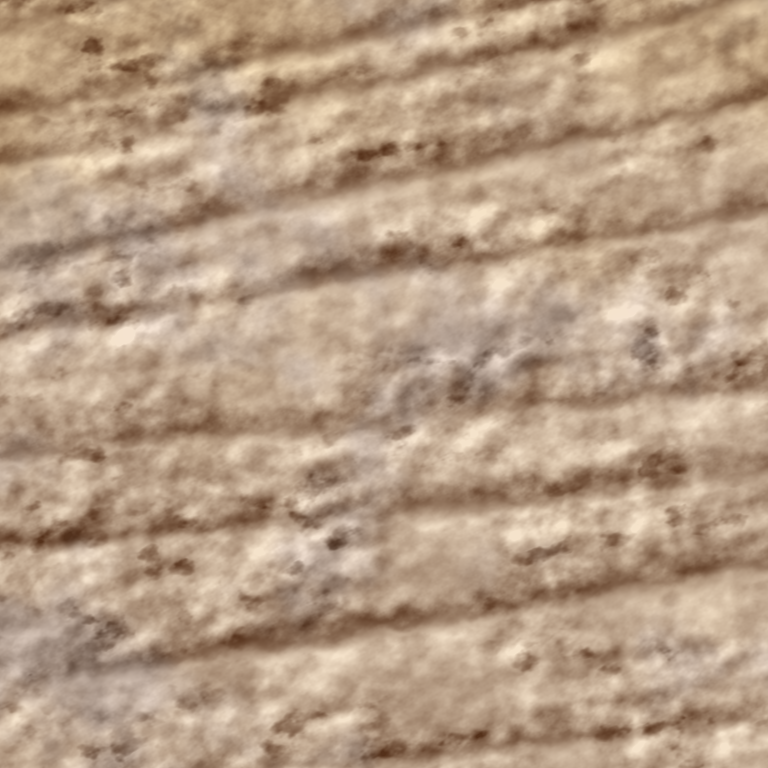
Give the GLSL for this texture, as a Shadertoy shader.

```glsl
// Weathered layered sandstone: nine slanted grooves split the face into uneven
// beds. Each bed darkens softly down to its ragged groove, above a pale lip;
// layered value noise adds grain, embossed chips, pits and mineral tints.

const float PI = 3.14159265;
const int GROOVES = 9;
const vec3 DARK_STONE = vec3(0.44, 0.315, 0.225);
const vec3 PALE_STONE = vec3(0.89, 0.82, 0.725);
const vec3 LILAC_TINT = vec3(1.04, 0.98, 0.98);
const vec3 OCHRE_TINT = vec3(1.02, 0.985, 0.9);

float hash(vec2 p) {
    return fract(sin(dot(p, vec2(127.1, 311.7))) * 43758.5453);
}

float noise(vec2 p) {
    vec2 cell = floor(p);
    vec2 f = fract(p);
    f = f * f * (3.0 - 2.0 * f);
    float low = mix(hash(cell), hash(cell + vec2(1.0, 0.0)), f.x);
    float high = mix(hash(cell + vec2(0.0, 1.0)), hash(cell + 1.0), f.x);
    return mix(low, high, f.y);
}

float fbm(vec2 p) {
    float sum = 0.0;
    float weight = 0.5;
    for (int i = 0; i < 4; i++) {
        sum += weight * noise(p);
        p = mat2(1.6, 1.2, -1.2, 1.6) * p + 7.3;
        weight *= 0.5;
    }
    return sum / 0.9375;
}

// Height of groove i at x: uneven spacing, fanning slope, slight wobble
float grooveHeight(float i, float x) {
    float start = -0.05 + 0.125 * i + 0.1 * sin(PI * i / 8.0) + 0.014 * cos(PI * i);
    float slope = 0.16 - 0.07 * sin(1.05 * abs(min(i, 6.0) - 1.0));
    float wobble = 0.012 * (noise(vec2(x * 5.0, i * 9.7)) - 0.5);
    return start + slope * x + wobble;
}

// Shade of one groove at height d above it: x is darkness, y is the pale lip
vec2 grooveShade(float d, float softness) {
    float above = smoothstep(-0.02, 0.008, d);
    float core = exp(-pow((d - 0.006) / 0.019, 2.0));
    float fade = exp(-max(d, 0.0) / softness);
    float lip = (1.0 - above) * exp(min(d + 0.012, 0.0) / 0.03);
    return vec2(above * (0.36 * fade + 0.42 * core), lip);
}

// Light falling across a bumpy surface from the upper left
float relief(vec2 p, vec2 lightStep) {
    return fbm(p + lightStep) - fbm(p - lightStep);
}

// Ragged small hollows, gathered inside patches
float pits(vec2 p, float patchMask) {
    return smoothstep(0.6, 0.82, fbm(p)) * patchMask;
}

// Faint broken vertical joints at quarter widths
float joints(vec2 uv) {
    float sum = 0.0;
    for (int i = 1; i < 4; i++) {
        float k = float(i);
        float sway = 0.012 * (noise(vec2(uv.y * 12.0, k * 3.7)) - 0.5);
        float d = (uv.x - 0.25 * k - sway) / 0.012;
        sum += exp(-d * d) * smoothstep(0.45, 0.8, noise(vec2(k * 8.1, uv.y * 7.0)));
    }
    return sum;
}

void mainImage(out vec4 fragColor, in vec2 fragCoord) {
    vec2 uv = fragCoord / iResolution.xy;
    vec2 bed = vec2(uv.x, uv.y - 0.16 * uv.x);   // follows the layering

    // Stone surface
    float blotch = fbm(bed * vec2(10.0, 15.0) + 2.0) - 0.5;
    float grain = fbm(bed * vec2(40.0, 48.0)) - 0.5;
    float rough = smoothstep(0.25, 0.7, fbm(bed * vec2(7.0, 12.0) + 31.0));
    float bumps = relief(bed * vec2(27.0, 33.0) + 11.0, vec2(-0.2, 0.26));
    float hollow = pits(bed * vec2(25.0, 36.0) + 5.0, rough);

    // Ragged grooves, fading in and out along their length
    float ragged = 0.026 * grain + 0.016 * blotch;
    float shade = 0.0;
    float lip = 0.0;
    for (int i = 0; i < GROOVES; i++) {
        float k = float(i);
        float strength = mix(0.45, 1.2, fbm(vec2(uv.x * 7.0 + 3.0, k * 7.3)));
        float softness = mix(0.025, 0.055, hash(vec2(k, 4.0)));
        float d = uv.y - grooveHeight(k, uv.x) + ragged;
        vec2 g = grooveShade(d, softness) * strength;
        shade = max(shade, g.x);
        lip = max(lip, g.y);
    }

    // Combine into one tone between dark and pale stone
    float tone = 0.71 + 0.5 * blotch + 0.5 * grain;
    tone += bumps * mix(0.35, 1.0, rough);
    tone += 0.13 * lip - 0.78 * shade;
    tone -= 0.5 * hollow + 0.14 * joints(uv);
    vec3 color = mix(DARK_STONE, PALE_STONE, clamp(tone, -0.25, 1.14));

    // Cool mineral patches and warm staining toward the top
    float lum = dot(color, vec3(0.3, 0.59, 0.11));
    float cool = smoothstep(0.5, 0.8, fbm(uv * 7.0 + 17.0));
    float warm = smoothstep(0.45, 0.85, 0.5 * uv.y + 0.5 * fbm(uv * 4.0 + 40.0));
    color = mix(color, lum * LILAC_TINT, 0.45 * cool);
    color *= mix(vec3(1.01, 1.0, 1.0), OCHRE_TINT, warm);

    fragColor = vec4(clamp(color, 0.0, 1.0), 1.0);
}
```
